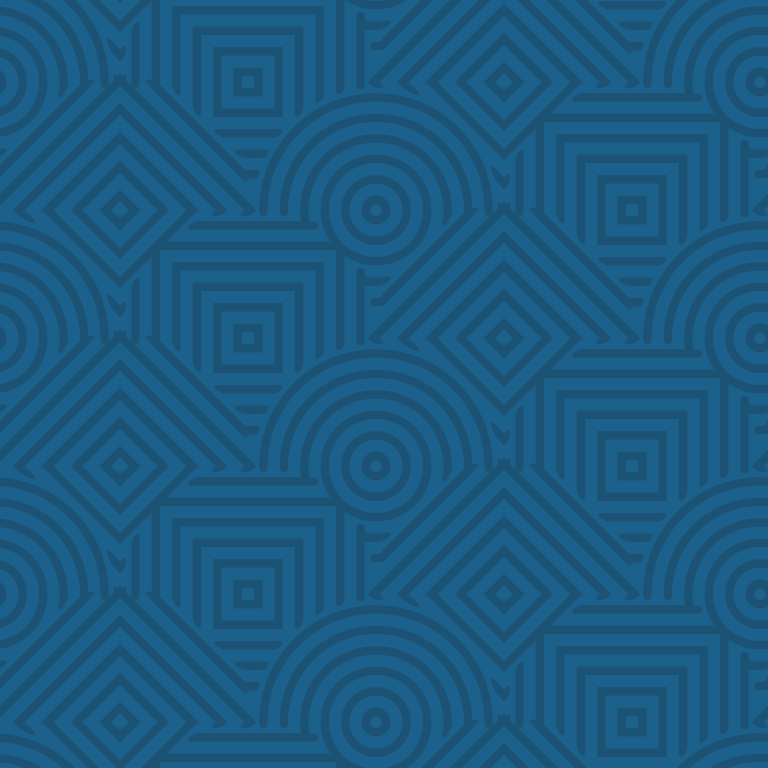
A Shadertoy shader for this pattern:

```glsl
// Interlocking concentric diamonds, squares and circles in staggered columns.
// Each motif is six rings; a ring is trimmed, with round caps, where the
// motifs beneath it or the closed cores above it take over.

const float GRID = 6.0;                      // columns per canvas height
const vec2  ORIGIN = vec2(0.9375, 0.359);    // centre of the first diamond
const float RING_STEP = 0.16;                // spacing of the rings
const float LINE_HALF = 0.033;               // half the line width
const float LAST_RING = 5.0;
const float OUTER_RING = 5.5 * RING_STEP;    // radius of the last ring
const float CORE_RING = 2.5 * RING_STEP;     // radius of the last closed ring
const float SIDE_LIMIT = 0.985;              // clearance to lower neighbours
const float COLUMN_LIMIT = 1.03;             // clearance to the motif below
const float ROW_LIMIT = 1.0625;              // clearance along a row
const float CORE_LIMIT = 0.5;                // clearance around closed cores
const vec3  GROUND = vec3(0.110, 0.382, 0.550);
const vec3  LINE = vec3(0.110, 0.322, 0.452);

const int DIAMOND = 0;
const int SQUARE = 1;
const int CIRCLE = 2;

int kindOf(int column) {
    return ((column % 3) + 3) % 3;
}

// Radius of the concentric outline through q
float shapeRadius(int kind, vec2 q) {
    q = abs(q);
    if (kind == DIAMOND) return (q.x + q.y) * 0.7071;
    if (kind == SQUARE) return max(q.x, q.y);
    return length(q);
}

// Outline used for covering; diamonds have blunt tips
float coverRadius(int kind, vec2 q) {
    float r = shapeRadius(kind, q);
    return kind == DIAMOND ? max(r, abs(q.y)) : r;
}

// Signed distance to the nearest ring of one motif, q from its centre
float motifLine(int column, vec2 q) {
    int kind = kindOf(column);
    float r = shapeRadius(kind, q);
    float ring = clamp(floor(r / RING_STEP), 0.0, LAST_RING);
    float across = abs(r - (ring + 0.5) * RING_STEP);
    if (kind != SQUARE && ring < 3.0) return across - LINE_HALF;

    // How far q lies beyond the end of its line
    float past = COLUMN_LIMIT - coverRadius(kind, q + vec2(0.0, 2.0));
    bool outerDiamond = kind == DIAMOND && ring == LAST_RING;
    if (outerDiamond) past = max(past, q.y - SIDE_LIMIT);

    for (int side = -1; side <= 1; side += 2) {
        int other = kindOf(column + side);
        float s = float(side);

        // Lower neighbours cover, though some rings run on to meet them
        vec2 low = q - vec2(s, -1.0);
        bool meets = (ring == 4.0 && other == DIAMOND)
                  || (ring == 3.0 && kind == CIRCLE && other == SQUARE);
        past = max(past, meets ? OUTER_RING - shapeRadius(other, low)
                               : SIDE_LIMIT - coverRadius(other, low));

        // Closed cores of the upper neighbours stay on top
        if (other != SQUARE) {
            float limit = ring == 4.0 ? CORE_RING : CORE_LIMIT;
            past = max(past, limit - shapeRadius(other, q - vec2(s, 1.0)));
        }

        // Wide diamond rings stop before the next motif of the row
        if (outerDiamond) {
            int beside = kindOf(column + 2 * side);
            past = max(past, ROW_LIMIT - shapeRadius(beside, q - vec2(2.0 * s, 0.0)));
        }
    }
    return length(vec2(across, max(past, 0.0))) - LINE_HALF;
}

void mainImage(out vec4 fragColor, in vec2 fragCoord) {
    vec2 p = fragCoord / iResolution.y * GRID - ORIGIN;
    float pixel = GRID / iResolution.y;

    // Nearest line among the surrounding motifs
    float dist = 1.0;
    int nearest = int(floor(p.x + 0.5));
    for (int column = nearest - 1; column <= nearest + 1; column++) {
        vec2 q = p - vec2(float(column), float(column & 1));
        q.y -= 2.0 * floor(q.y * 0.5 + 0.5);
        for (int row = -1; row <= 1; row++) {
            dist = min(dist, motifLine(column, q + vec2(0.0, 2.0 * float(row))));
        }
    }

    float ink = 1.0 - smoothstep(-0.75 * pixel, 0.75 * pixel, dist);
    fragColor = vec4(mix(GROUND, LINE, ink), 1.0);
}
```
